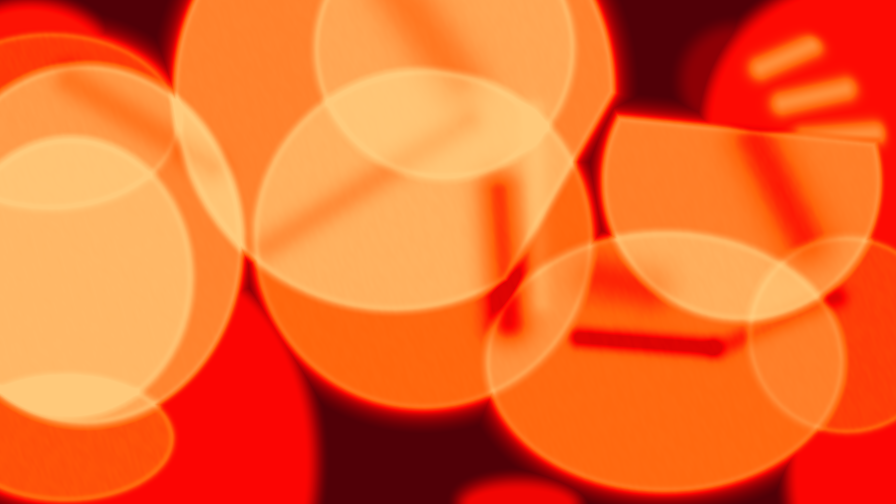
A Shadertoy shader for this background:

```glsl
#define EDGE 0.011
#define HALO 0.024
#define RIM 0.35
#define GRAIN 0.07
#define DARK_LEVEL 0.3

float glow = DARK_LEVEL; // light between the discs
float body = 0.0;        // summed light of overlapping discs
float cover = 0.0;       // where any disc lies

float hash(vec2 p) {
    return fract(sin(dot(p, vec2(41.3, 289.1))) * 43758.5);
}

float noise(vec2 p) {
    vec2 i = floor(p), f = fract(p);
    f = f * f * (3.0 - 2.0 * f);
    return mix(mix(hash(i), hash(i + vec2(1, 0)), f.x),
               mix(hash(i + vec2(0, 1)), hash(i + vec2(1, 1)), f.x), f.y);
}

float ellipse(vec2 p, vec2 center, vec2 radius) {
    vec2 q = (p - center) / radius;
    float k = length(q);
    return k * (k - 1.0) / max(length(q / radius), 0.001);
}

float disc(vec2 p, vec2 center, float radius) {
    return length(p - center) - radius;
}

// Soft line between two points, 1 at its core
float streak(vec2 p, vec2 a, vec2 b, float width) {
    vec2 v = b - a;
    float t = clamp(dot(p - a, v) / dot(v, v), 0.0, 1.0);
    float d = length(p - a - v * t) / width;
    return exp(-d * d);
}

// Translucent disc with a bright rim and a red halo
void addDisc(float d, float weight) {
    float mask = smoothstep(EDGE, -EDGE, d);
    float rim = (d + 0.009) / 0.006;
    body += mask * weight + RIM * exp(-rim * rim);
    cover = max(cover, mask);
    glow = max(glow, 2.0 * exp(-max(d, 0.0) / HALO));
}

void addGlow(float d, float level) {
    glow = max(glow, mix(DARK_LEVEL, level, smoothstep(0.025, -0.025, d)));
}

// Exposure from near black through red and orange to cream
vec3 heat(float e) {
    vec3 c = mix(vec3(0.20, 0.0, 0.03), vec3(0.59, 0.0, 0.02), clamp(e, 0.0, 1.0));
    c = mix(c, vec3(0.99, 0.02, 0.01), clamp(e - 1.0, 0.0, 1.0));
    c = mix(c, vec3(1.0, 0.39, 0.04), clamp(e - 2.0, 0.0, 1.0));
    c = mix(c, vec3(1.0, 0.53, 0.20), clamp(e - 3.0, 0.0, 1.0));
    c = mix(c, vec3(1.0, 0.70, 0.38), clamp(e - 4.0, 0.0, 1.0));
    return mix(c, vec3(1.0, 0.79, 0.48), clamp(e - 5.0, 0.0, 1.0));
}

void mainImage(out vec4 fragColor, in vec2 fragCoord) {
    vec2 p = fragCoord / iResolution.xy * vec2(16.0 / 9.0, 1.0);

    // Red areas behind the discs
    addGlow(ellipse(p, vec2(0.35, 0.08), vec2(0.28, 0.40)), 2.0);
    addGlow(ellipse(p, vec2(0.06, 0.83), vec2(0.19, 0.17)), 2.15);
    addGlow(disc(p, vec2(1.69, 0.74), 0.30), 2.05);
    addGlow(ellipse(p, vec2(1.80, 0.06), vec2(0.24, 0.30)), 2.0);
    addGlow(ellipse(p, vec2(1.03, 0.0), vec2(0.12, 0.05)), 1.9);
    addGlow(disc(p, vec2(1.46, 0.84), 0.11), 0.9);

    // Left group
    addDisc(ellipse(p, vec2(0.17, 0.514), vec2(0.315, 0.36)), 1.9);
    addDisc(ellipse(p, vec2(0.14, 0.45), vec2(0.245, 0.28)), 1.3);
    addDisc(ellipse(p, vec2(0.10, 0.76), vec2(0.26, 0.18)), 0.55);
    addDisc(ellipse(p, vec2(0.13, 0.13), vec2(0.22, 0.13)), 0.8);

    // Centre group; the large disc is cut at its lower right
    vec2 large = vec2(0.782, 0.82);
    float cut = dot(p - large, vec2(0.87, -0.5)) - 0.385;
    addDisc(max(disc(p, large, 0.44), cut), 1.85);
    addDisc(disc(p, vec2(0.882, 0.903), 0.262), 0.85);
    addDisc(disc(p, vec2(0.84, 0.525), 0.34), 1.1);

    // Right group; the upper disc has a flat top
    float upper = disc(p, vec2(1.472, 0.641), 0.28);
    addDisc(max(upper, p.y - 0.77 + 0.1 * (p.x - 1.25)), 1.75);
    addDisc(ellipse(p, vec2(1.319, 0.282), vec2(0.359, 0.262)), 1.15);
    addDisc(disc(p, vec2(1.68, 0.335), 0.20), 0.6);

    // Shadows across the discs
    body -= 2.4 * streak(p, vec2(0.99, 0.62), vec2(1.01, 0.36), 0.042);
    body -= 0.8 * streak(p, vec2(0.53, 0.51), vec2(0.93, 0.76), 0.030);
    body -= 0.9 * streak(p, vec2(0.14, 0.84), vec2(0.42, 0.67), 0.032);
    body -= 1.1 * streak(p, vec2(0.79, 1.02), vec2(0.91, 0.84), 0.055);
    body -= 1.5 * streak(p, vec2(1.50, 0.72), vec2(1.60, 0.52), 0.055);
    body -= 1.8 * streak(p, vec2(1.15, 0.33), vec2(1.41, 0.31), 0.020);
    body -= 0.9 * streak(p, vec2(1.43, 0.31), vec2(1.66, 0.41), 0.022);
    body -= 0.8 * streak(p, vec2(1.18, 0.45), vec2(1.29, 0.43), 0.05);
    body += 0.6 * streak(p, vec2(1.06, 0.78), vec2(1.07, 0.40), 0.022);

    // Slatted light in the upper right
    float slats = 0.0;
    for (int i = 0; i < 3; i++) {
        float n = float(i);
        vec2 center = vec2(1.56 + 0.055 * n, 0.887 - 0.078 * n);
        vec2 reach = vec2(0.05 + 0.012 * n, 0.022 - 0.008 * n);
        slats = max(slats, streak(p, center - reach, center + reach, 0.023));
    }
    glow += 2.1 * slats * smoothstep(0.03, -0.01, disc(p, vec2(1.472, 0.68), 0.28));

    // Fine surface grain on the lit parts
    float grain = noise(p * vec2(150.0, 75.0) + p.yx * 40.0) - 0.5;
    float light = mix(glow, 2.0 + max(body, -0.3) + GRAIN * grain, cover);
    fragColor = vec4(heat(light), 1.0);
}
```
